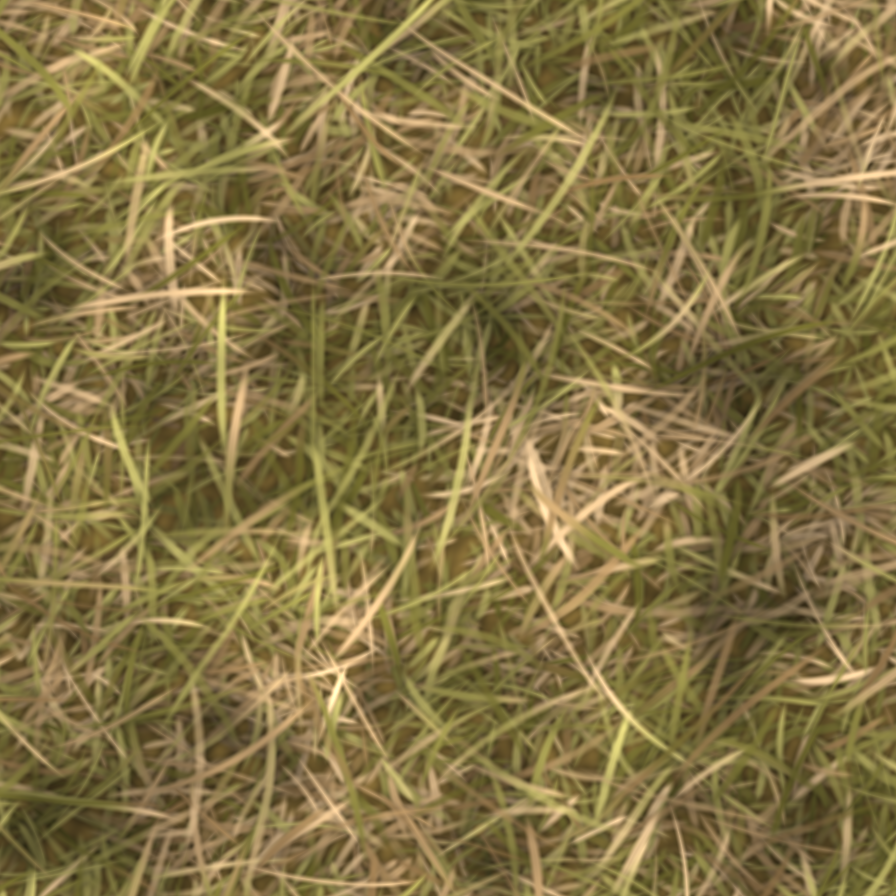
A WebGL 2 fragment shader for this texture:

```glsl
#version 300 es
precision highp float;
// Tangled turf: soft green blades and dry straw stalks layered over dark soil.

uniform vec2 u_resolution;
out vec4 fragColor;

const int LAYERS = 20;
const float SOFTNESS = 0.0038;
const vec3 SOIL = vec3(0.42, 0.34, 0.17);
const vec3 GREEN_DARK = vec3(0.40, 0.38, 0.15);
const vec3 GREEN_LIGHT = vec3(0.77, 0.73, 0.43);
const vec3 STRAW_DARK = vec3(0.55, 0.43, 0.27);
const vec3 STRAW_LIGHT = vec3(1.02, 0.87, 0.67);

// Three random values in 0..1 for an integer cell
vec3 hash3(ivec3 cell) {
  uvec3 v = uvec3(cell + 1000) * 1664525u + 1013904223u;
  v.x += v.y * v.z; v.y += v.z * v.x; v.z += v.x * v.y;
  v ^= v >> 16u;
  v.x += v.y * v.z; v.y += v.z * v.x; v.z += v.x * v.y;
  return vec3(v >> 8u) / 16777216.0;
}

float cornerSlope(ivec2 corner, vec2 offset, int seed) {
  float angle = 6.28319 * hash3(ivec3(corner, seed)).x;
  return dot(vec2(cos(angle), sin(angle)), offset);
}

// Gradient noise, roughly -0.6..0.6
float gradientNoise(vec2 p, int seed) {
  ivec2 i = ivec2(floor(p));
  vec2 f = fract(p);
  vec2 u = f * f * f * (f * (f * 6.0 - 15.0) + 10.0);
  float a = cornerSlope(i, f, seed);
  float b = cornerSlope(i + ivec2(1, 0), f - vec2(1, 0), seed);
  float c = cornerSlope(i + ivec2(0, 1), f - vec2(0, 1), seed);
  float d = cornerSlope(i + ivec2(1, 1), f - vec2(1, 1), seed);
  return mix(mix(a, b, u.x), mix(c, d, u.x), u.y);
}

// Position in a blade's own bent frame: x along it, y across it
vec2 bladeFrame(vec2 p, float angle, float bend, float halfLength) {
  float c = cos(angle), s = sin(angle);
  vec2 q = vec2(c * p.x + s * p.y, c * p.y - s * p.x);
  q.y -= bend * q.x * q.x / halfLength;
  return q;
}

vec3 bladeColour(float dry, float shade) {
  vec3 green = mix(GREEN_DARK, GREEN_LIGHT, shade);
  vec3 straw = mix(STRAW_DARK, STRAW_LIGHT, shade);
  return mix(green, straw, dry);
}

// Lays one blade and its soft shadow over the colour below
vec3 layBlade(vec3 below, vec2 p, ivec3 id, float cellSize, float dryness, float light) {
  vec3 form = hash3(id);
  vec3 look = hash3(id + ivec3(0, 0, 100));
  float kind = look.x;
  float halfLength = cellSize * mix(0.4, 0.92, form.x);
  float angle = mix(0.1, 1.2, smoothstep(0.3, 0.7, kind))
              + (form.y + form.z - 1.0) * 1.9;
  vec2 q = bladeFrame(p, angle, (look.z - 0.5) * 0.3, halfLength);

  float along = q.x / halfLength;
  float across = abs(q.y);
  if (abs(along) > 1.0 || across > 0.018) return below;

  // Narrow, unevenly opaque blades that fade out at both ends
  float width = mix(0.0022, 0.0052, form.z) * sqrt(1.0 - along * along);
  float ends = 1.0 - smoothstep(0.55, 1.0, abs(along));
  float cover = ends * (1.0 - smoothstep(width - SOFTNESS, width + SOFTNESS, across));
  float shadow = ends * (1.0 - smoothstep(width, width + 0.01, across));
  float opacity = mix(0.5, 1.0, fract(form.x * 7.0 + look.z));

  float dry = smoothstep(-0.18, 0.18, dryness - kind);
  float sheen = 1.0 + 0.1 * along;
  vec3 colour = bladeColour(dry, look.y) * sheen * light;
  return mix(below * (1.0 - 0.08 * shadow), colour, opacity * cover);
}

// Scatters one blade per grid cell and lays the nearby ones
vec3 layLayer(vec3 below, vec2 p, int layer, float cellSize, float dryness, float light) {
  vec2 g = p / cellSize + hash3(ivec3(layer, 7, 3)).xy;
  ivec2 home = ivec2(floor(g));
  for (int y = -1; y <= 1; y++) {
    for (int x = -1; x <= 1; x++) {
      ivec2 cell = home + ivec2(x, y);
      vec2 centre = vec2(cell) + hash3(ivec3(cell, layer + 300)).xy;
      below = layBlade(below, (g - centre) * cellSize, ivec3(cell, layer),
                       cellSize, dryness, light);
    }
  }
  return below;
}

void main() {
  vec2 p = gl_FragCoord.xy / u_resolution.y;

  // Broad patches: dry areas, dark hollows and a gentle sway of the blades
  float dryness = 0.42 + 1.1 * gradientNoise(p * 3.4, 1) + 0.5 * gradientNoise(p * 9.0, 2);
  float hollow = smoothstep(0.05, 0.45, gradientNoise(p * 8.0, 3));
  vec2 sway = vec2(gradientNoise(p * 5.0, 4), gradientNoise(p * 5.0, 5));
  vec2 swayed = p + 0.014 * sway;

  // Blades from the shaded undergrowth up to the long bright stalks
  vec3 colour = SOIL * (1.0 + 0.5 * gradientNoise(p * 40.0, 6));
  for (int i = 0; i < LAYERS; i++) {
    float height = float(i) / float(LAYERS - 1);
    float cellSize = mix(0.055, 0.16, height * height * height);
    float light = mix(0.84 - 0.3 * hollow, 1.1, height);
    colour = layLayer(colour, swayed, i, cellSize, dryness, light);
  }

  // Uneven light over clumps and over the whole ground
  float clumps = 0.24 * gradientNoise(p * 14.0, 8);
  float ground = 0.36 * gradientNoise(p * 4.0, 9);
  colour *= 1.02 + clumps + ground - 0.1 * hollow;
  fragColor = vec4(clamp(colour, 0.0, 1.0), 1.0);
}
```
